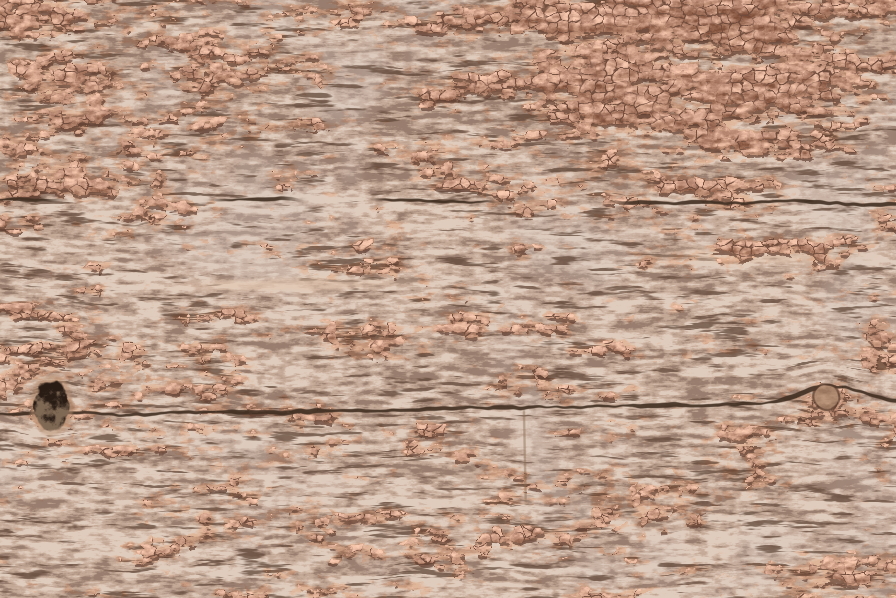
Write a WebGL 1 fragment shader that draws this texture.

```glsl
precision highp float;
uniform vec2 u_resolution;

float hash(vec2 p) {
  return fract(sin(dot(p, vec2(127.1, 311.7))) * 43758.5453);
}

float noise(vec2 p) {
  vec2 i = floor(p), f = fract(p);
  f = f * f * (3.0 - 2.0 * f);
  return mix(mix(hash(i), hash(i + vec2(1, 0)), f.x),
             mix(hash(i + vec2(0, 1)), hash(i + vec2(1, 1)), f.x), f.y);
}

float fbm(vec2 p) {
  float sum = 0.0, amp = 0.5;
  for (int i = 0; i < 4; i++) {
    sum += amp * noise(p);
    p = p * 2.03 + 17.3;
    amp *= 0.5;
  }
  return sum;
}

float blob(vec2 p, vec2 center, vec2 size) {
  return 1.0 - smoothstep(0.3, 1.2, length((p - center) / size));
}

// x: distance to the cell border, y: random value of the cell
vec2 cells(vec2 p) {
  vec2 base = floor(p);
  float near = 9.0, second = 9.0, id = 0.0;
  for (int j = -1; j <= 1; j++) {
    for (int i = -1; i <= 1; i++) {
      vec2 c = base + vec2(i, j);
      vec2 d = abs(c + 0.15 + 0.7 * vec2(hash(c), hash(c + 51.7)) - p);
      float dist = mix(length(d), max(d.x, d.y), 0.6);
      if (dist < near) {
        second = near;
        near = dist;
        id = hash(c + 9.4);
      } else {
        second = min(second, dist);
      }
    }
  }
  return vec2(second - near, id);
}

// Remaining paint: above 0.63 it still covers the wood
float paintField(vec2 p) {
  float f = 0.6 * fbm(p * vec2(8.0, 29.0) + 3.0) + 0.4 * fbm(p * vec2(38.0, 80.0));
  f += 0.21 * blob(p, vec2(1.14, 0.89), vec2(0.38, 0.24));
  f += 0.12 * blob(p, vec2(0.14, 0.87), vec2(0.28, 0.10));
  f += 0.10 * blob(p, vec2(0.08, 0.71), vec2(0.26, 0.06));
  f += 0.13 * smoothstep(0.92, 0.99, p.y);
  f += 0.07 * blob(p, vec2(1.2, 0.59), vec2(0.45, 0.06));
  f += 0.09 * blob(p, vec2(0.16, 0.40), vec2(0.18, 0.05));
  f += 0.08 * blob(p, vec2(1.38, 0.33), vec2(0.16, 0.06));
  f += 0.07 * (1.0 - smoothstep(0.0, 0.08, p.y));
  return f;
}

float crack(float y, float center, float width) {
  return 1.0 - smoothstep(width, width + 0.0028, abs(y - center));
}

vec2 bendAround(vec2 q, vec2 knot) {
  vec2 d = q - knot;
  return q - vec2(0.0, 0.6 * d.y * exp(-450.0 * dot(d, d)));
}

void main() {
  vec2 p = gl_FragCoord.xy / u_resolution.y;
  vec2 hole = vec2(0.086, 0.321), knot = vec2(1.383, 0.337);

  // Weathered grain with rough fibres
  vec2 q = bendAround(bendAround(p, hole), knot);
  q.y += 0.010 * (noise(p * vec2(4.0, 6.0)) - 0.5) + 0.005 * noise(p * vec2(19.0, 28.0));
  float tone = 0.57 + 1.5 * (fbm(q * vec2(24.0, 135.0)) - 0.47)
             + 0.45 * (fbm(q * vec2(4.0, 30.0) + 8.0) - 0.47)
             + 0.9 * (fbm(p * vec2(85.0, 150.0) + 60.0) - 0.47);
  tone -= 0.08 * smoothstep(0.66, 0.7, p.y);
  vec3 color = mix(vec3(0.60, 0.49, 0.43), vec3(0.77, 0.66, 0.59), smoothstep(0.14, 0.5, tone));
  color = mix(color, vec3(0.88, 0.80, 0.74), smoothstep(0.47, 0.85, tone));
  float bleach = smoothstep(0.5, 0.72, fbm(p * vec2(7.0, 5.0) + 30.0));
  color = mix(color, vec3(0.83, 0.78, 0.75), 0.35 * bleach);
  float gouge = smoothstep(0.57, 0.70, fbm(q * vec2(17.0, 125.0) + 40.0));
  color = mix(color, vec3(0.38, 0.28, 0.22), 0.75 * gouge);

  // Pale splinters and a thin upright scratch
  float splinter = blob(q, vec2(0.49, 0.528), vec2(0.22, 0.014))
                 + blob(q, vec2(1.28, 0.575), vec2(0.20, 0.02));
  color = mix(color, vec3(0.89, 0.78, 0.69), 0.6 * splinter);
  float scratch = crack(p.x, 0.876 + 0.02 * (0.32 - p.y), 0.0006)
                * smoothstep(0.15, 0.17, p.y) * (1.0 - smoothstep(0.31, 0.32, p.y));
  color = mix(color, vec3(0.55, 0.44, 0.34), 0.5 * scratch);

  // Paint stain, cast shadow and crackled, crumbling flakes
  vec2 cell = cells(p * vec2(52.0, 62.0) + 1.1 * fbm(p * 45.0));
  float chip = 0.11 * (cell.y - 0.5);
  float field = paintField(p) + chip;
  float above = paintField(p + vec2(-0.002, 0.006)) + chip;
  float grit = fbm(p * vec2(110.0, 140.0) + 5.0);
  float paint = smoothstep(0.622, 0.642, field + 0.12 * (grit - 0.47));
  color = mix(color, color * vec3(1.0, 0.89, 0.81), smoothstep(0.51, 0.61, field));
  color = mix(color, vec3(0.38, 0.25, 0.20), 0.7 * smoothstep(0.62, 0.65, above) * (1.0 - paint));
  vec3 flake = mix(vec3(0.60, 0.41, 0.33), vec3(0.90, 0.71, 0.61),
                   smoothstep(0.15, 0.8, 0.75 * grit + 0.25 * cell.y));
  flake += clamp(1.6 * (field - above), -0.14, 0.10);
  float seam = 1.0 - smoothstep(0.01, 0.17, cell.x);
  flake = mix(flake, vec3(0.42, 0.28, 0.22), seam * smoothstep(0.2, 0.65, noise(p * 55.0)));
  color = mix(color, flake, 0.93 * paint);

  // Gaps between the boards, in places closed
  float wobble = 0.010 * (fbm(vec2(p.x * 9.0, 2.0)) - 0.47) + 0.003 * noise(vec2(p.x * 70.0, 4.0));
  float open = smoothstep(0.2, 0.5, noise(vec2(p.x * 7.0, 5.0)));
  float upper = open * crack(p.y, 0.666 - 0.005 * p.x + wobble, 0.0022 * noise(vec2(p.x * 25.0, 15.0)));
  float rise = 0.03 * exp(-180.0 * (p.x - knot.x) * (p.x - knot.x));
  float lower = crack(p.y, 0.308 + 0.013 * p.x + rise - wobble, 0.003 * noise(vec2(p.x * 25.0, 9.0)));
  color = mix(color, vec3(0.25, 0.18, 0.13), 0.9 * max(upper, lower));

  // Round knot and open knot hole
  float ring = length(p - knot) + 0.004 * (noise(p * 70.0) - 0.5);
  vec3 heart = mix(vec3(0.56, 0.42, 0.33), vec3(0.82, 0.67, 0.56), fbm(p * vec2(70.0, 110.0)));
  color = mix(color, heart, 1.0 - smoothstep(0.019, 0.022, ring));
  color = mix(color, vec3(0.33, 0.22, 0.16), 0.7 * crack(ring, 0.0215, 0.0004));
  vec2 h = (p - hole) / vec2(0.030, 0.042);
  float rim = length(h) + 0.35 * (fbm(p * 50.0) - 0.47);
  color = mix(color, vec3(0.72, 0.56, 0.44), 0.5 * (1.0 - smoothstep(1.1, 1.35, rim)));
  vec3 inside = mix(vec3(0.16, 0.11, 0.08), vec3(0.50, 0.41, 0.33),
                    smoothstep(0.3, 0.7, fbm(p * 90.0) - 0.25 * h.y));
  color = mix(color, inside, 1.0 - smoothstep(0.92, 1.05, rim));

  gl_FragColor = vec4(color, 1.0);
}
```
